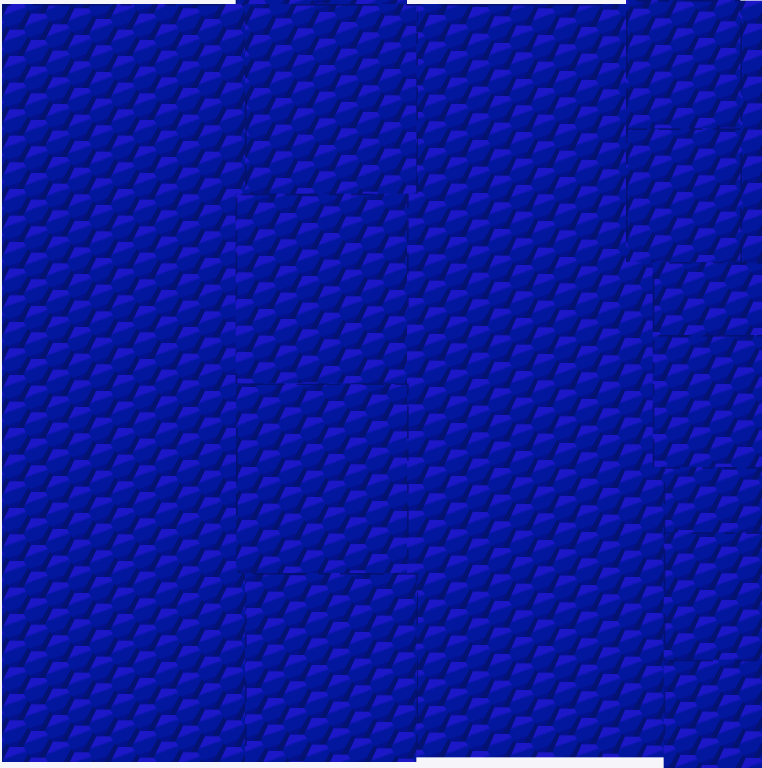
This pattern is drawn by a Shadertoy shader. Its source:

```glsl
// Blue faceted hexagonal scales, laid in slightly misaligned patches with thin seams and a ragged white border.

float hash(vec2 p) {
    return fract(sin(dot(p, vec2(127.1, 311.7))) * 43758.5);
}

// Colour of one scale; d runs from its centre, y up, in units of scale height.
vec3 scaleColor(vec2 d) {
    float stairX = (floor(d.x * 9.0) + 0.5) / 9.0;
    float cap = d.y - 0.24 - 0.36 * stairX;
    vec3 color = vec3(0.01, 0.09, 0.62);
    if (d.y < 0.36 * d.x - 0.28) color = vec3(0.01, 0.07, 0.55);
    if (cap > -0.05) color = vec3(0.06, 0.09, 0.70);
    if (cap > 0.0) color = vec3(0.11, 0.09, 0.78);
    if (dot(d, vec2(0.87, -0.5)) > 0.26) color = vec3(0.01, 0.07, 0.45);
    return color;
}

// Skewed hexagonal lattice: the nearest centre owns the point.
vec3 scales(vec2 p, float lift) {
    const vec2 pitch = vec2(0.0283, 0.0346);
    float firstColumn = floor(p.x / pitch.x);
    vec2 nearest = vec2(9.0);
    for (int i = 0; i < 2; i++) {
        float column = firstColumn + float(i);
        float y = p.y / pitch.y + lift * column;
        vec2 d = vec2((p.x - column * pitch.x) / pitch.y, round(y) - y);
        if (dot(d, d) < dot(nearest, nearest)) nearest = d;
    }
    return scaleColor(nearest);
}

// Whole sheet; p has y down, in units of canvas height.
vec3 sheet(vec2 p) {
    // Patch layout: wide left strip, stacked middle strip, main field, stacked right strip
    vec2 corner = vec2(0.0, 0.005);
    vec2 origin = vec2(0.0495, 0.035);
    float lift = 0.60;
    float bottom = 0.992;

    float midRow = floor((p.y - 0.005) / 0.247);
    float midLeft = 0.311 + 0.008 * cos(midRow * 2.1);

    float rightRow = step(0.167, p.y) + step(0.341, p.y) + step(0.436, p.y)
                   + step(0.608, p.y) + step(0.693, p.y) + step(0.859, p.y);
    float rightTop = rightRow < 2.0 ? 0.167 * rightRow
                   : rightRow < 4.0 ? 0.341 + 0.095 * (rightRow - 2.0)
                   : rightRow < 5.0 ? 0.608 : 0.693 + 0.166 * (rightRow - 5.0);
    float rightLeft = rightRow < 2.0 ? 0.815 : 0.850 + 0.014 * step(4.0, rightRow);

    if (p.x > rightLeft) {
        corner = vec2(rightLeft, rightTop);
        if (rightRow < 2.0 && p.x > 0.964) corner = vec2(0.964, 0.001);
        origin = corner + 0.03 * vec2(hash(corner), hash(corner + 3.0));
        lift = 0.63;
        bottom = 1.1;
    } else if (p.x > midLeft + 0.223) {
        corner = vec2(midLeft + 0.223, 0.005);
        origin = vec2(0.540, 0.440);
        lift = 0.65;
        bottom = 0.986;
    } else if (p.x > midLeft) {
        corner = vec2(midLeft, 0.005 + 0.247 * midRow);
        origin = vec2(0.4596, 0.3685) + vec2(0.006, 0.011) * (midRow - 1.0);
        lift = 0.62;
    }

    // Bare paper around the patches
    if (p.x < 0.0026 || p.y < corner.y || p.y > bottom) {
        return vec3(0.96, 0.96, 0.98);
    }

    // Broken dark seams along the upper and left patch edges
    vec3 color = scales(p - origin, lift);
    vec2 inset = p - corner;
    float worn = hash(floor(p * 70.0) + corner);
    if (min(inset.x, inset.y) < 0.0022 && worn > 0.4) {
        color = mix(color, vec3(0.01, 0.06, 0.42), 0.8);
    }
    return color;
}

void mainImage(out vec4 fragColor, in vec2 fragCoord) {
    // Average a 3 x 3 grid of samples to smooth every edge
    vec3 sum = vec3(0.0);
    for (int i = 0; i < 9; i++) {
        vec2 offset = (vec2(i % 3, i / 3) - 1.0) / 3.0;
        vec2 p = (fragCoord + offset) / iResolution.y;
        sum += sheet(vec2(p.x, 1.0 - p.y));
    }
    fragColor = vec4(sum / 9.0, 1.0);
}
```
